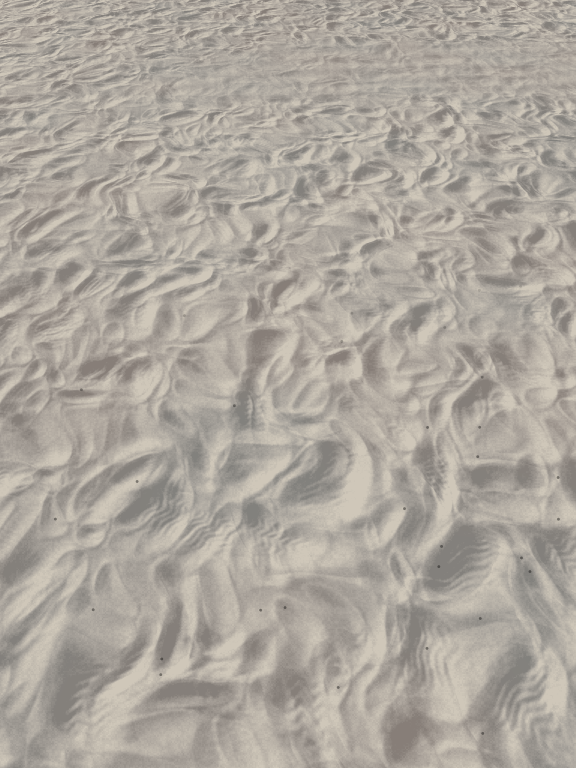
This texture is drawn by a Shadertoy shader. Its source:

```glsl
// Trampled pale beach sand running away from the viewer in perspective.
// Bowl-shaped footprints and noise form a height field, which is lit by a low
// sun from the far left with short marched shadows, then grained.

float hash(vec2 p) {
    return fract(sin(dot(p, vec2(127.1, 311.7))) * 43758.5);
}

float noise(vec2 p) {
    vec2 i = floor(p), f = fract(p);
    f = f * f * (3.0 - 2.0 * f);
    return mix(mix(hash(i), hash(i + vec2(1, 0)), f.x),
               mix(hash(i + vec2(0, 1)), hash(i + vec2(1, 1)), f.x), f.y);
}

// One footprint per cell: an elongated hollow with a raised rim, some with treads
float footprints(vec2 p, float treadDepth) {
    vec2 cell = floor(p);
    float hollow = 0.0, rim = 0.0;
    for (int j = -1; j <= 1; j++)
    for (int i = -1; i <= 1; i++) {
        vec2 id = cell + vec2(i, j);
        float kind = hash(id + 7.3);
        vec2 q = p - id - vec2(hash(id), hash(id + 41.7));
        float angle = 1.9 * hash(id + 19.1) - 1.3;
        float c = cos(angle), s = sin(angle);
        q = vec2(c * q.x - s * q.y, s * q.x + c * q.y);
        float d = length(q / (vec2(0.36, 0.58) * (0.75 + 0.4 * kind)));
        float depth = 0.13 + 0.11 * hash(id + 63.9);
        float tread = sin(q.y * 62.0 + 2.0 * sin(q.x * 24.0));
        tread *= step(0.68, kind) * smoothstep(0.75, 0.5, d) * treadDepth;
        hollow = min(hollow, depth * (smoothstep(0.1, 1.15, d) - 1.0) + tread);
        rim = max(rim, 0.045 * exp(-22.0 * (d - 1.1) * (d - 1.1)));
    }
    return hollow + rim;
}

// Sand height at ground point p; fine detail fades with distance
float height(vec2 p, float dist) {
    float detail = 1.0 / (1.0 + dist * dist);
    vec2 warp = vec2(noise(p * 1.3), noise(p * 1.3 + 31.0)) - 0.5;
    vec2 w = p + 0.55 * warp;
    float h = footprints(w, 0.011 * detail);
    h += 0.4 * footprints(w * 1.9 + 17.4, 0.0);
    h += 0.26 * noise(p * 0.9 + 5.0);
    h += 0.07 * noise(w * 2.6);
    h -= 0.06 * abs(2.0 * noise(w * vec2(3.0, 2.2) + 9.0) - 1.0);
    h += 0.025 * detail * noise(w * 11.0);
    h += 0.012 * detail * noise(p * 27.0) * smoothstep(0.4, 0.75, noise(p * 1.7 + 60.0));
    return h;
}

void mainImage(out vec4 fragColor, in vec2 fragCoord) {
    vec2 uv = fragCoord / iResolution.xy;
    vec2 canvas = fragCoord / iResolution.y;

    // Ground plane with its horizon above the canvas
    float dist = 1.0 / (1.28 - uv.y);
    vec2 ground = 8.5 * vec2((uv.x - 0.5) * 0.75 * dist, 1.1 * dist);

    // Slope seen from the sun
    vec2 sun = vec2(-0.8, 0.6);
    vec2 e = vec2(0.015 + 0.012 * dist, 0.015 + 0.008 * dist * dist);
    float h = height(ground, dist);
    vec2 slope = vec2(height(ground + vec2(e.x, 0.0), dist) - h,
                      height(ground + vec2(0.0, e.y), dist) - h) / e;
    float facing = -dot(slope, sun) / sqrt(1.0 + dot(slope, slope));

    // Short soft shadows
    float block = 0.0;
    for (int i = 1; i <= 6; i++) {
        float reach = 0.085 * float(i);
        block = max(block, height(ground + sun * reach, dist) - h - 0.36 * reach);
    }
    float shadow = smoothstep(0.0, 0.07, block);
    float tone = 0.58 + 0.62 * facing - 0.24 * shadow;

    // Faint tyre lanes across the distance
    float laneY = uv.y - 0.025 * uv.x + 0.004 * noise(uv * vec2(9.0, 3.0));
    float lanes = smoothstep(0.84, 0.87, laneY) * smoothstep(0.945, 0.92, laneY);
    lanes *= smoothstep(0.1, 0.45, uv.x) * smoothstep(0.3, 0.6, noise(uv * vec2(3.0, 28.0)));
    float ribs = 0.14 * sin(laneY * 420.0) + 0.06 * sin(uv.x * 330.0);
    tone = mix(tone, 0.56 + ribs, 0.55 * lanes);

    // Broad tone changes and sand grain
    tone += 0.14 * (noise(uv * vec2(3.0, 5.0)) - 0.5);
    tone += 0.13 * (hash(floor(canvas * 512.0)) - 0.5);
    tone += 0.10 * (noise(canvas * 260.0) - 0.5);
    tone = clamp(tone, 0.0, 1.0);

    vec3 shade = vec3(0.52, 0.50, 0.48);
    vec3 plain = vec3(0.665, 0.64, 0.61);
    vec3 lit = vec3(0.81, 0.78, 0.725);
    vec3 color = mix(shade, plain, min(tone * 2.0, 1.0));
    color = mix(color, lit, max(tone * 2.0 - 1.0, 0.0));

    // Warm and cool patches in the darker sand
    float warmth = noise(ground * 0.8 + 80.0) - 0.5;
    color += vec3(0.02, -0.012, -0.022) * warmth * (1.0 - tone);

    // Sparse dark specks of debris
    vec2 speckGrid = canvas * 60.0;
    vec2 speckId = floor(speckGrid);
    vec2 offset = fract(speckGrid) - 0.25 - 0.5 * vec2(hash(speckId + 3.0), hash(speckId + 8.0));
    float speck = smoothstep(0.16, 0.06, length(offset)) * step(0.982, hash(speckId));
    color *= 1.0 - 0.4 * speck * smoothstep(0.75, 0.4, uv.y);

    fragColor = vec4(color, 1.0);
}
```
